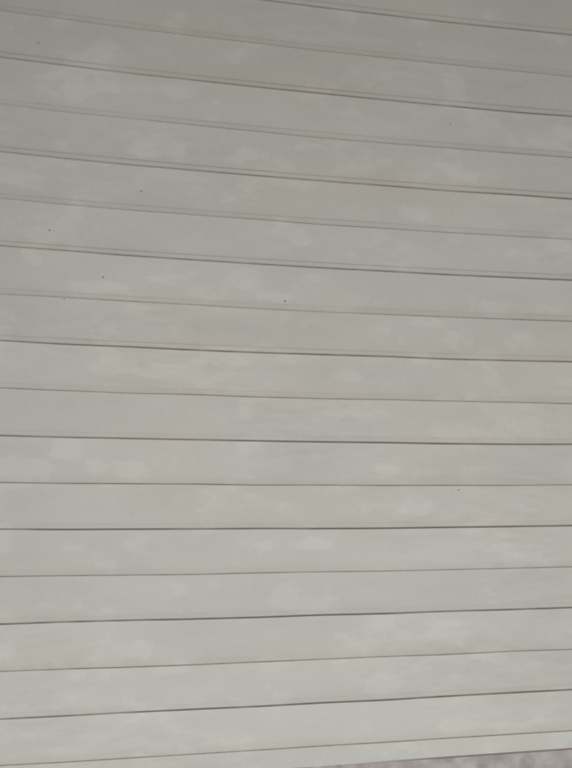
Write a WebGL 1 fragment shader that draws this texture.

```glsl
precision highp float;
// Weathered pale grey horizontal slats seen at an angle, with fine worn seams.
uniform vec2 u_resolution;

// Seam layout, measured down from the top in canvas heights
const vec2 FIRST_SEAM = vec2(0.0130, 0.0990);    // at left edge, right edge
const vec2 SLAT_HEIGHT = vec2(0.06152, 0.05326); // at left edge, right edge
const float SAG = 0.005;
const float SEAM_JITTER = 0.0010;
const float SEAM_HALF_WIDTH = 0.0010;
const float LIP_OFFSET = 0.0068;
const vec2 LEDGE = vec2(1.026, 0.975);           // at left edge, right edge

// Light and colours
const float TOP_LIGHT = 0.562;
const float LIGHT_GAIN = 0.160;
const vec3 PAINT_TINT = vec3(1.0, 0.993, 0.957);
const vec3 WARM_STAIN = vec3(1.008, 0.998, 0.982);
const vec3 STRONG_SEAM = vec3(0.41, 0.375, 0.355);
const vec3 WEAK_SEAM = vec3(0.48, 0.44, 0.405);
const vec3 LIP_SHADE = vec3(0.50, 0.465, 0.425);
const vec3 LEDGE_STONE = vec3(0.63, 0.605, 0.59);
const vec3 SPECK = vec3(0.40, 0.35, 0.31);

float hash(vec2 p) {
  vec3 q = fract(vec3(p.xyx) * 0.1031);
  q += dot(q, q.yzx + 33.33);
  return fract((q.x + q.y) * q.z);
}

float noise(vec2 p) {
  vec2 i = floor(p), f = fract(p);
  f = f * f * (3.0 - 2.0 * f);
  return mix(mix(hash(i), hash(i + vec2(1.0, 0.0)), f.x),
             mix(hash(i + vec2(0.0, 1.0)), hash(i + 1.0), f.x), f.y);
}

float fbm(vec2 p) {
  float sum = 0.0, amp = 0.5;
  for (int i = 0; i < 4; i++) {
    sum += amp * noise(p);
    p = p * 2.03 + 17.3;
    amp *= 0.5;
  }
  return sum;
}

// Soft line mask at distance d
float stroke(float d, float halfWidth, float soft) {
  return 1.0 - smoothstep(halfWidth - soft, halfWidth + soft, abs(d));
}

// Sparse dots, one candidate per grid cell
float specks(vec2 p, float soft) {
  vec2 g = p * 9.0, cell = floor(g);
  vec2 spot = 0.2 + 0.6 * vec2(hash(cell + 3.1), hash(cell + 8.7));
  float radius = mix(0.0005, 0.0013, hash(cell + 5.3));
  float d = length(g - cell - spot) / 9.0;
  return step(0.90, hash(cell + 40.0)) * (1.0 - smoothstep(radius - soft, radius + soft, d));
}

void main() {
  vec2 uv = gl_FragCoord.xy / u_resolution;
  float x = uv.x, down = 1.0 - uv.y;
  vec2 p = vec2(gl_FragCoord.x / u_resolution.y, down);
  float soft = max(0.0011, 0.75 / u_resolution.y);

  // Perspective slat coordinate and signed distance below the nearest seam
  float bow = SAG * 4.0 * x * (1.0 - x) * (1.0 - down);
  float height = mix(SLAT_HEIGHT.x, SLAT_HEIGHT.y, x);
  float slat = (down - bow - mix(FIRST_SEAM.x, FIRST_SEAM.y, x)) / height;
  float seam = floor(slat + 0.5);
  float seed = seam + 20.0;
  float wobble = 0.0010 * (noise(vec2(p.x * 12.0, seed * 7.0)) - 0.5);
  float d = (slat - seam) * height - SEAM_JITTER * (hash(vec2(seed, 4.0)) - 0.5) - wobble;
  float board = seed + step(0.0, d);
  float strong = mod(seed, 2.0);
  vec2 grain = vec2(p.x, slat * 0.057); // runs along the slats

  // Overall light, brighter towards the bottom, dimmer at the sides
  float light = TOP_LIGHT + LIGHT_GAIN * (1.0 - pow(1.0 - down, 1.7));
  light -= 0.014 * (1.0 - smoothstep(0.0, 0.20, x)) + 0.014 * smoothstep(0.70, 1.0, x);
  vec3 color = light * PAINT_TINT;

  // Paint variation: per-board tone, blotches, streaks and fine grain
  color *= 1.0 + 0.014 * (hash(vec2(board, 11.0)) - 0.5);
  float blotch = fbm(grain * vec2(10.0, 24.0) + board * 3.7);
  float streak = fbm(grain * vec2(36.0, 150.0) + board * 5.1);
  float streakPatch = smoothstep(0.35, 0.65, noise(p * vec2(5.0, 9.0) + 60.0));
  color *= 1.0 + 0.060 * (blotch - 0.47) + 0.050 * streakPatch * (streak - 0.47);
  color *= mix(vec3(1.0), WARM_STAIN, smoothstep(0.4, 0.7, fbm(p * vec2(5.0, 12.0) + 31.0)));
  color += 0.020 * smoothstep(0.52, 0.70, fbm(grain * vec2(22.0, 40.0) + 9.0));
  color += 0.010 * (noise(p * 330.0) - 0.5);

  // Bevel: warm shade above each seam, pale edge below it
  float above = step(d, 0.0) * exp(d / 0.006);
  float below = step(0.0, d) * exp(-d / 0.005);
  color *= 1.0 - above * vec3(0.042, 0.052, 0.068);
  color += 0.008 * below;

  // Second faint line along the lip, clearest on the upper slats
  float wear = 0.35 + 0.5 * noise(vec2(p.x * 7.0, seed * 5.0))
             + 0.4 * noise(vec2(p.x * 38.0, seed * 9.0));
  float lip = stroke(d + LIP_OFFSET + wobble, 0.0008, soft * 1.5);
  float lipFade = mix(0.62, 0.08, smoothstep(0.15, 0.65, down)) * mix(0.55, 1.0, strong);
  color = mix(color, LIP_SHADE, lip * lipFade * wear);
  color += 0.010 * stroke(d + 0.5 * LIP_OFFSET, 0.0012, soft * 1.5) * strong * (1.0 - down);

  // Main seams alternate strong and weak, and fade towards the upper left
  float width = SEAM_HALF_WIDTH * mix(0.85, 1.1, strong);
  float depth = mix(mix(0.48, 0.85, x), 1.0, smoothstep(0.25, 0.65, down));
  float seamStrength = mix(0.70, 0.88, strong) * depth;
  color = mix(color, mix(WEAK_SEAM, STRONG_SEAM, strong),
              stroke(d, width, soft * 1.2) * min(0.92, seamStrength * (0.3 + 0.85 * wear)));

  color = mix(color, SPECK, 0.6 * specks(p, soft));

  // Stone ledge peeking in at the lower right
  float ledge = down - mix(LEDGE.x, LEDGE.y, x);
  vec3 stone = LEDGE_STONE * (0.85 + 0.3 * fbm(p * 70.0));
  color = mix(color, stone, smoothstep(-soft, soft, ledge));
  color = mix(color, STRONG_SEAM, 0.65 * stroke(ledge, 0.0013, soft) * smoothstep(0.6, 0.8, x));

  gl_FragColor = vec4(clamp(color, 0.0, 1.0), 1.0);
}
```
